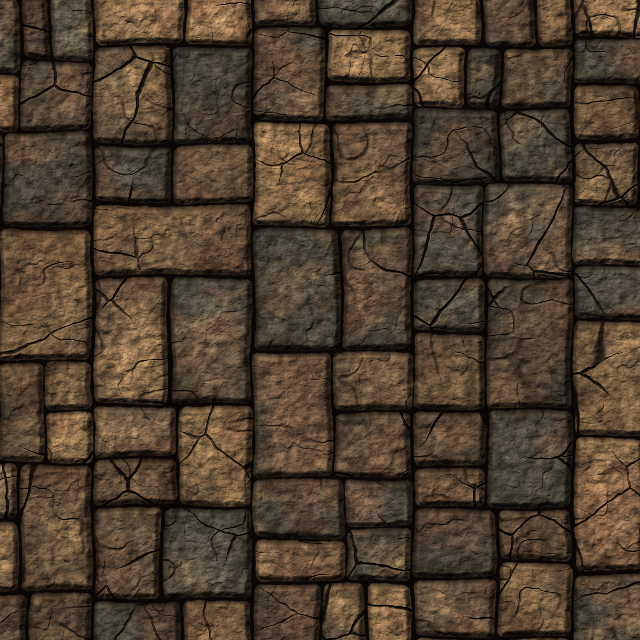
A three.js fragment shader for this texture:

```glsl
varying vec2 vUv;

float hash(vec2 p) {
  vec3 q = fract(p.xyx * vec3(0.1031, 0.1030, 0.0973));
  q += dot(q, q.yzx + 33.33);
  return fract((q.x + q.y) * q.z);
}

float noise(vec2 p) {
  vec2 c = floor(p), f = fract(p);
  f = f * f * (3.0 - 2.0 * f);
  return mix(mix(hash(c), hash(c + vec2(1.0, 0.0)), f.x),
             mix(hash(c + vec2(0.0, 1.0)), hash(c + 1.0), f.x), f.y);
}

float fbm(vec2 p) {
  float sum = 0.0, amp = 0.53;
  for (int i = 0; i < 4; i++) {
    sum += amp * noise(p);
    p = mat2(1.6, 1.2, -1.2, 1.6) * p + 3.7;
    amp *= 0.5;
  }
  return sum;
}

// Cellular noise: gap between the two nearest seeds, zero on cell borders
float cellBorder(vec2 p) {
  vec2 cell = floor(p);
  float near = 9.0, next = 9.0;
  for (int y = -1; y <= 1; y++) {
    for (int x = -1; x <= 1; x++) {
      vec2 c = cell + vec2(float(x), float(y));
      float d = length(c + vec2(hash(c), hash(c + 37.0)) - p);
      next = min(next, max(near, d));
      near = min(near, d);
    }
  }
  return next - near;
}

// Splits tall panels into blocks; returns center and half size
vec4 findBlock(vec2 p, out vec2 id) {
  vec2 panel = vec2(0.25, 0.36);
  float column = floor((p.x + 0.105) / panel.x);
  vec2 origin = vec2(-0.105, -0.36 * hash(vec2(column, 4.0)));
  vec2 cell = vec2(column, floor((p.y - origin.y) / panel.y));
  vec2 lo = origin + cell * panel, hi = lo + panel;
  id = vec2(cell.x * 8.0 + cell.y + 11.0, 1.0);
  for (int i = 0; i < 5; i++) {
    vec2 size = hi - lo;
    if (size.x * size.y < mix(0.009, 0.036, hash(id + 0.3))) break;
    float ratio = mix(0.4, 0.6, hash(id + 0.7));
    vec2 cut = mix(lo, hi, ratio);
    float side;
    if (size.x * mix(0.75, 1.25, hash(id + 0.5)) > size.y) {
      side = step(cut.x, p.x);
      if (side > 0.5) lo.x = cut.x; else hi.x = cut.x;
    } else {
      side = step(cut.y, p.y);
      if (side > 0.5) lo.y = cut.y; else hi.y = cut.y;
    }
    id.y = id.y * 2.0 + side;
  }
  return vec4(lo + hi, hi - lo) * 0.5;
}

// Rounded, slightly turned block with a ragged rim
float blockDistance(vec2 p, vec4 block, vec2 id) {
  float turn = 0.025 * (hash(id + 2.1) - 0.5);
  vec2 q = p - block.xy;
  q += turn * vec2(-q.y, q.x);
  float inset = 0.0012 + 0.0022 * hash(id + 3.3);
  vec2 e = abs(q) - block.zw + inset + 0.010;
  float d = length(max(e, 0.0)) + min(max(e.x, e.y), 0.0) - 0.010;
  return d + 0.002 * (noise(p * 48.0 + id) - 0.5) + 0.0014 * (noise(p * 140.0) - 0.5);
}

// Surface height in x, crack depth in y
vec2 relief(vec2 p, vec4 block, vec2 id) {
  vec2 q = p + 7.0 * vec2(hash(id + 1.2), hash(id + 1.8));
  float bevel = 0.0055 * smoothstep(0.0, 0.010, -blockDistance(p, block, id));
  float grain = 0.0062 * fbm(q * vec2(66.0, 84.0));
  float ledge = 0.0013 * smoothstep(0.53, 0.59, noise(q * 23.0) * 0.75 + noise(q * 80.0) * 0.25);
  vec2 bent = q + 0.010 * vec2(noise(q * 30.0), noise(q * 30.0 + 50.0))
                + 0.003 * vec2(noise(q * 110.0), noise(q * 110.0 + 50.0));
  float extent = smoothstep(0.45, 0.75, noise(q * 8.0 + 20.0) + 0.5 * hash(id + 5.2) - 0.25);
  float crack = extent * (1.0 - smoothstep(0.004, 0.010 + 0.028 * extent, cellBorder(bent * 8.5)));
  float hairline = smoothstep(0.45, 0.7, noise(q * 13.0 + 70.0))
                 * (1.0 - smoothstep(0.0, 0.035, abs(noise(bent * vec2(17.0, 25.0)) - 0.5)));
  crack = max(crack, 0.5 * hairline);
  return vec2(bevel + grain + ledge - 0.0035 * crack, crack);
}

void main() {
  vec2 p = vUv + 0.0018 * vec2(sin(vUv.y * 31.0 + 2.0 * sin(vUv.x * 17.0)),
                               sin(vUv.x * 27.0 + 2.0 * sin(vUv.y * 19.0)));
  vec2 id;
  vec4 block = findBlock(p, id);
  float d = blockDistance(p, block, id);

  // Light from above, a little to the left
  float eps = 0.001;
  vec2 here = relief(p, block, id);
  vec2 slope = vec2(relief(p + vec2(eps, 0.0), block, id).x,
                    relief(p + vec2(0.0, eps), block, id).x) - here.x;
  vec3 normal = normalize(vec3(-slope / eps, 1.0));
  float light = clamp(dot(normal, vec3(-0.32, 0.52, 0.79)) / 0.79, 0.12, 1.7);

  // Slate, brown and ochre stains with rusty patches
  vec2 q = p + 5.0 * vec2(hash(id + 6.1), hash(id + 6.6));
  float tone = hash(id + 8.4);
  vec3 color = mix(vec3(0.285, 0.268, 0.225), vec3(0.38, 0.305, 0.232),
                   smoothstep(0.0, 0.5, tone + 1.3 * (fbm(q * 11.0) - 0.5)));
  color = mix(color, vec3(0.54, 0.425, 0.295),
              smoothstep(0.55, 1.2, 0.6 * tone + fbm(q * 19.0 + 5.0)));
  color = mix(color, vec3(0.38, 0.265, 0.195), 0.5 * smoothstep(0.48, 0.68, fbm(q * 14.0 + 9.0)));
  color *= 0.6 + 0.84 * fbm(q * vec2(105.0, 85.0));
  color *= (0.93 + 0.16 * hash(id + 9.5)) * (0.74 + 0.52 * fbm(q * 9.0 + 30.0));

  // Worn rims, dark cracks and deep joints
  color *= light * mix(0.55, 1.0, smoothstep(0.0, 0.010, -d)) * mix(0.86, 1.04, smoothstep(0.0, 0.04, -d));
  color *= 1.0 - 0.8 * here.y;
  color = mix(vec3(0.035, 0.025, 0.018), color, 1.0 - smoothstep(-0.0012, 0.0010, d));
  gl_FragColor = vec4(color, 1.0);
}
```
